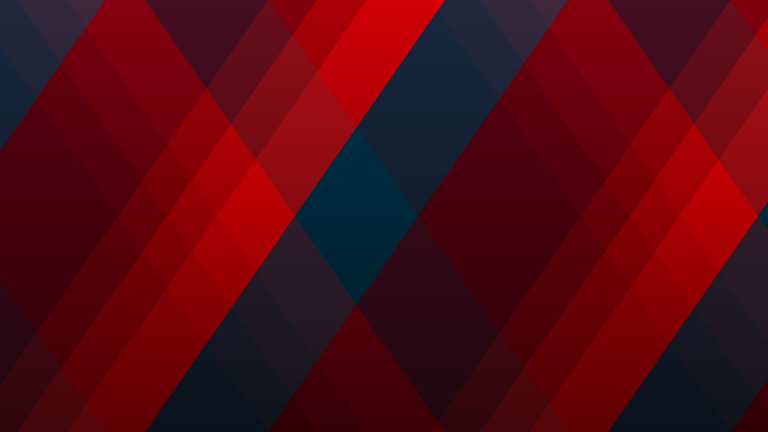
A WebGL 2 fragment shader for this background:

```glsl
#version 300 es
precision highp float;

uniform vec2 u_resolution;
out vec4 fragColor;

const float PERIOD = 1.0718;  // horizontal repeat, in canvas heights
const float SLANT = 0.6944;   // sideways run per unit of height
const float OFFSET = 0.143;   // start of the repeat, inside the teal band

const vec3 TEAL = vec3(0.0, 0.21, 0.31);
const vec3 WINE = vec3(0.37, 0.0, 0.07);
const vec3 CRIMSON = vec3(0.55, 0.0, 0.04);
const vec3 RED = vec3(0.77, 0.0, 0.015);
const vec3 SCARLET = vec3(0.97, 0.0, 0.01);

// Replaces a colour with the next one past a soft edge
vec3 stepTo(vec3 color, vec3 next, float edge, float pos, float blur) {
    return mix(color, next, smoothstep(edge - blur, edge + blur, pos));
}

// One repeating run of bands: teal, four rising reds, teal
vec3 bands(float u, float blur) {
    float pos = mod(u - OFFSET, PERIOD);
    vec3 color = stepTo(TEAL, WINE, 0.100, pos, blur);
    color = stepTo(color, CRIMSON, 0.477, pos, blur);
    color = stepTo(color, RED, 0.591, pos, blur);
    color = stepTo(color, SCARLET, 0.706, pos, blur);
    return stepTo(color, TEAL, 0.887, pos, blur);
}

void main() {
    vec2 p = gl_FragCoord.xy / u_resolution.y;
    float blur = 0.8 / u_resolution.y;

    // Two crossing sets of bands, the falling one laid on faintly
    vec3 rising = bands(p.x + SLANT * (1.0 - p.y), blur);
    vec3 falling = bands(p.x + SLANT * p.y, blur);
    vec3 color = mix(rising, falling, 0.255);

    // Light fades toward the bottom
    color *= mix(0.45, 1.0, p.y);
    fragColor = vec4(color, 1.0);
}
```
